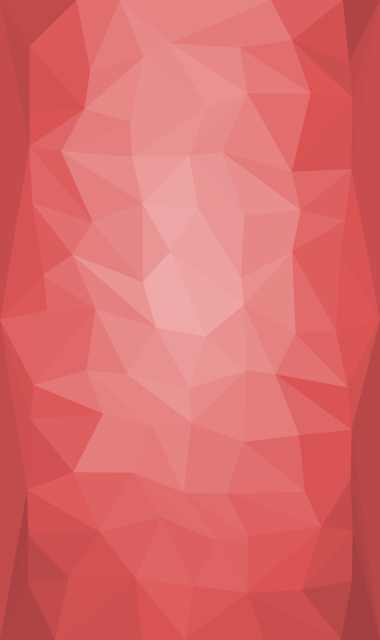
Give the GLSL for this background, as a Shadertoy shader.

```glsl
// Low-poly backdrop: flat red facets, pale pink at the heart, dark at the corners.
// A jittered grid is split into triangles; its outer columns collapse into fans
// on the side edges. Each facet is tinted by the glow at its centroid.

const int COLS = 6;                              // inner cells across
const int ROWS = 12;                             // cells from bottom to top
const float JITTER = 0.33;                       // vertex wander, in cells
const float INSET = 0.077;                       // gap of the inner mesh from the sides
const float WAIST = 0.045;                       // extra gap at mid height
const vec2 GLOW_CENTER = vec2(0.49, 0.54);
const vec3 GLOW_FALLOFF = vec3(2.15, 2.0, 1.08); // sideways, down, up
const float CORNER_SHADE = 0.98;
const float FACET_CONTRAST = 0.19;
const vec3 PALE = vec3(0.935, 0.68, 0.675);
const vec3 ROSE = vec3(0.885, 0.44, 0.44);
const vec3 RED = vec3(0.86, 0.33, 0.33);
const vec3 DARK = vec3(0.64, 0.25, 0.255);

// Integer hash giving two values in 0..1
vec2 hash2(uvec2 q) {
    q = q * 1664525u + 1013904223u;
    q.x += q.y * 1664525u;
    q.y += q.x * 1664525u;
    q ^= q >> 16u;
    q.x += q.y * 1664525u;
    q.y += q.x * 1664525u;
    q ^= q >> 16u;
    return vec2(q & 65535u) / 65535.0;
}

// Mesh vertex; the first and last columns are anchors on the side edges
vec2 meshVertex(int i, int j) {
    float row = float(j);
    if (i == 0 || i == COLS + 2) {
        float anchor = 0.5 * (step(3.5, row) + step(8.5, row));
        return vec2(i == 0 ? 0.0 : 1.0, anchor);
    }
    bool sideColumn = i == 1 || i == COLS + 1;
    bool endRow = j == 0 || j == ROWS;
    vec2 wander = (hash2(uvec2(i, j)) * 2.0 - 1.0) * JITTER;
    if (sideColumn) wander *= vec2(0.12, 0.8);
    else wander.x += (j % 2 == 0) ? 0.18 : -0.18;
    if (endRow) wander.y = 0.0;
    if (endRow && sideColumn) wander.x = 0.0;

    vec2 v = (vec2(i - 1, j) + wander) / vec2(COLS, ROWS);
    float fromMiddle = (v.y - 0.53) / 0.12;
    float inset = endRow ? 0.0 : INSET + WAIST * exp(-fromMiddle * fromMiddle);
    v.x = mix(inset, 1.0 - inset, v.x);
    return v;
}

float cross2(vec2 a, vec2 b) { return a.x * b.y - a.y * b.x; }

float area(vec2 a, vec2 b, vec2 c) { return cross2(b - a, c - a); }

// Distance to the left of edge ab
float edgeSide(vec2 p, vec2 a, vec2 b) {
    vec2 e = b - a;
    return cross2(e, p - a) / max(length(e), 1e-5);
}

// Glow tint: 0 is pale, 1 is red, 2 is dark
vec3 facetColor(vec2 center, float noise) {
    vec2 d = center - GLOW_CENTER;
    float fall = d.y < 0.0 ? GLOW_FALLOFF.y : GLOW_FALLOFF.z;
    float tone = length(d * vec2(GLOW_FALLOFF.x, fall));
    vec2 side = abs(center - 0.5) * 2.0;
    tone += CORNER_SHADE * pow(side.x, 4.0) * side.y;
    tone += (noise - 0.5) * FACET_CONTRAST * (0.7 + 0.6 * tone);
    vec3 color = mix(PALE, ROSE, clamp(tone / 0.7, 0.0, 1.0));
    color = mix(color, RED, clamp((tone - 0.7) / 0.3, 0.0, 1.0));
    return mix(color, DARK, clamp(tone - 1.0, 0.0, 1.1));
}

// Facet colour weighted by its smooth coverage of the pixel
vec4 facet(vec2 uv, vec2 a, vec2 b, vec2 c, float noise) {
    if (area(a, b, c) < 1e-6) return vec4(0.0);
    vec2 s = iResolution.xy;
    vec2 p = uv * s;
    float inside = min(edgeSide(p, a * s, b * s),
                   min(edgeSide(p, b * s, c * s), edgeSide(p, c * s, a * s)));
    float cover = clamp(inside + 0.5, 0.0, 1.0);
    if (cover <= 0.0) return vec4(0.0);
    return vec4(facetColor((a + b + c) / 3.0, noise), 1.0) * cover;
}

void mainImage(out vec4 fragColor, in vec2 fragCoord) {
    vec2 uv = fragCoord / iResolution.xy;
    vec4 sum = vec4(RED, 1.0) * 1e-4;
    for (int j = 0; j < ROWS; j++) {
        bool farRow = abs(float(j) + 0.5 - uv.y * float(ROWS)) > 1.5;
        for (int i = 0; i < COLS + 2; i++) {
            bool fan = i == 0 || i == COLS + 1;
            if (farRow && !fan) continue;
            vec2 a = meshVertex(i, j), b = meshVertex(i + 1, j);
            vec2 c = meshVertex(i + 1, j + 1), d = meshVertex(i, j + 1);
            vec2 noise = hash2(uvec2(i + 57, j + 131));
            // Split along the diagonal with the better balanced halves
            bool rising = min(area(a, b, c), area(a, c, d)) > min(area(a, b, d), area(b, c, d));
            sum += facet(uv, a, b, rising ? c : d, noise.x);
            sum += facet(uv, rising ? a : b, c, d, noise.y);
        }
    }
    fragColor = vec4(sum.rgb / sum.a, 1.0);
}
```
